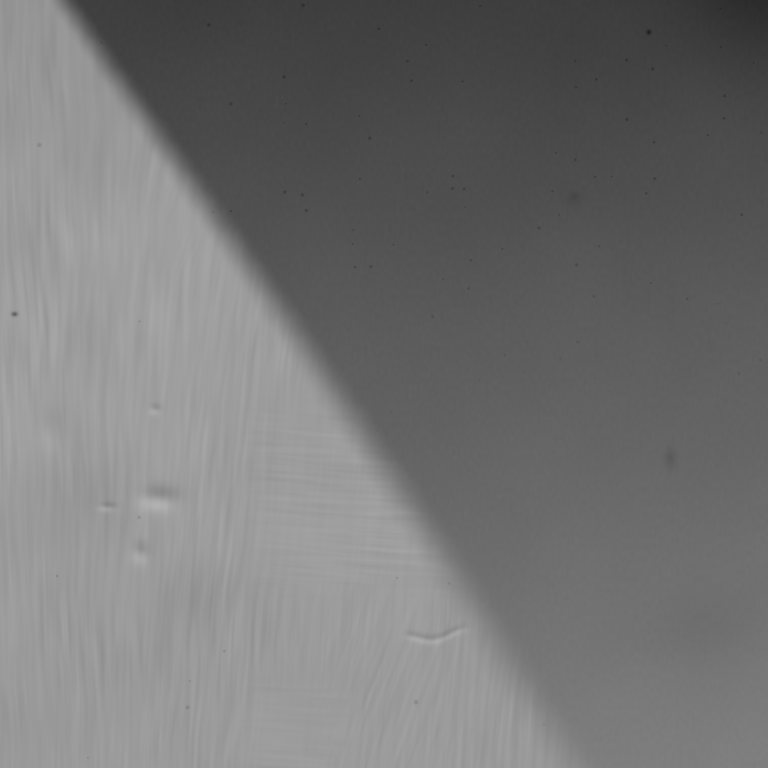
Reproduce this texture procedurally as a three.js fragment shader.

```glsl
// A brushed plaster wall crossed by a soft diagonal shadow, in greys.
// Smooth gradients set the two tones; stretched gradient noise makes the
// brush strokes, and small Gaussian dents, a crease and specks add wear.
varying vec2 vUv;

vec2 hash2(vec2 cell) {
  vec2 q = vec2(dot(cell, vec2(127.1, 311.7)), dot(cell, vec2(269.5, 183.3)));
  return fract(sin(q) * 43758.5);
}

// Gradient noise, roughly -0.5 to 0.5
float corner(vec2 cell, vec2 offset) {
  return dot(hash2(cell) * 2.0 - 1.0, offset);
}

float noise(vec2 p) {
  vec2 i = floor(p), f = fract(p);
  vec2 u = f * f * f * (f * (f * 6.0 - 15.0) + 10.0);
  vec2 e = vec2(1.0, 0.0);
  return mix(mix(corner(i, f), corner(i + e, f - e), u.x),
             mix(corner(i + e.yx, f - e.yx), corner(i + 1.0, f - 1.0), u.x), u.y);
}

float fbm(vec2 p) {
  float sum = 0.0, gain = 1.0;
  for (int k = 0; k < 4; k++) {
    sum += gain * noise(p);
    p = p * 2.03 + 17.3;
    gain *= 0.5;
  }
  return sum;
}

// Long ridges running along the y axis of p
float bristles(vec2 p) {
  p.x += 0.006 * noise(p * vec2(9.0, 7.0));
  return noise(p * vec2(125.0, 8.0)) + 0.6 * noise(p * vec2(230.0, 16.0) + 31.0);
}

float blob(vec2 p, vec2 center, vec2 radius) {
  vec2 d = (p - center) / radius;
  return exp(-dot(d, d));
}

// Hollow lit from the left: dark upper rim, bright lower rim
float dent(vec2 p, vec2 center, vec2 radius) {
  vec2 d = (p - center) / radius;
  return -(0.8 * d.y + 0.3 * d.x) * exp(-dot(d, d));
}

float softBox(vec2 p, vec2 low, vec2 high, float blur) {
  vec2 m = smoothstep(low - blur, low + blur, p)
         * (1.0 - smoothstep(high - blur, high + blur, p));
  return m.x * m.y;
}

// Sparse pits, one at most per grid cell
float specks(vec2 p, float cells, float density) {
  vec2 cell = floor(p * cells);
  vec2 r = hash2(cell + 5.0);
  vec2 center = 0.2 + 0.6 * hash2(cell + 71.0);
  float radius = mix(0.03, 0.09, r.y);
  float d = length(fract(p * cells) - center);
  return step(1.0 - density, r.x) * (1.0 - smoothstep(radius * 0.4, radius * 1.6, d));
}

float brushwork(vec2 p) {
  float lean = mix(-0.03, 0.09, smoothstep(0.0, 0.35, p.x));
  float upright = bristles(vec2(p.x - lean * p.y, p.y));
  float across = bristles(vec2(p.y + 0.06 * p.x, p.x) + 3.0);
  float slanted = bristles(vec2(p.x - 0.36 * p.y, p.y) + 8.0);
  float crossMask = softBox(p, vec2(0.34, 0.23), vec2(0.62, 0.47), 0.035)
                  + softBox(p, vec2(0.33, -0.1), vec2(0.45, 0.11), 0.025);
  float slantMask = blob(p, vec2(0.50, 0.10), vec2(0.09, 0.13))
                  + 0.6 * blob(p, vec2(0.24, 0.71), vec2(0.06, 0.09));
  float strokes = mix(upright, across, 0.72 * crossMask);
  return mix(strokes, slanted, 0.7 * slantMask) * (0.8 + 0.7 * noise(p * 9.0));
}

float litTone(vec2 p) {
  float tone = 0.605 + 0.022 * blob(p, vec2(0.16, 0.52), vec2(0.3, 0.25));
  tone -= 0.03 * smoothstep(0.7, 1.0, p.y);
  tone += 0.022 * fbm(p * 5.0) + 0.055 * brushwork(p);
  tone -= 0.035 * blob(p, vec2(0.12, 0.35), vec2(0.06, 0.08));
  tone -= 0.03 * blob(p, vec2(0.26, 0.23), vec2(0.06, 0.05));
  // Dents and paint nicks
  tone += 0.22 * dent(p, vec2(0.207, 0.351), vec2(0.022, 0.013));
  tone += 0.15 * dent(p, vec2(0.183, 0.280), vec2(0.010, 0.012));
  tone += 0.16 * dent(p, vec2(0.140, 0.340), vec2(0.010, 0.005));
  tone += 0.14 * dent(p, vec2(0.202, 0.467), vec2(0.007, 0.006));
  tone += 0.06 * dent(p, vec2(0.065, 0.440), vec2(0.016, 0.025));
  tone -= 0.25 * blob(p, vec2(0.019, 0.591), vec2(0.004, 0.003));
  // Wavy crease
  float creaseY = 0.173 + 0.12 * (p.x - 0.57) + 0.005 * sin(p.x * 75.0);
  float creaseMask = smoothstep(0.52, 0.54, p.x) * (1.0 - smoothstep(0.59, 0.62, p.x));
  tone += 0.14 * creaseMask * dent(p, vec2(p.x, creaseY), vec2(0.1, 0.005));
  return tone - 0.07 * specks(p, 30.0, 0.03);
}

float shadowTone(vec2 p) {
  float drop = 1.0 - p.y;
  float tone = 0.242 + 0.275 * drop - 0.03 * drop * drop;
  tone += 0.02 * (p.x - 0.5) * smoothstep(0.1, 0.5, drop);
  tone -= 0.085 * blob(p, vec2(1.03, 1.03), vec2(0.14, 0.10));
  tone += 0.012 * fbm(p * 6.0) + 0.012 * noise(p * vec2(190.0, 120.0));
  // Stains
  tone -= 0.03 * blob(p, vec2(0.747, 0.742), vec2(0.009));
  tone -= 0.045 * blob(p, vec2(0.873, 0.403), vec2(0.007, 0.014));
  tone -= 0.02 * blob(p, vec2(0.91, 0.18), vec2(0.08, 0.05));
  tone -= 0.13 * blob(p, vec2(0.845, 0.958), vec2(0.003));
  return tone - 0.06 * specks(p, 42.0, 0.12) * smoothstep(0.35, 0.7, p.y);
}

void main() {
  float drop = 1.0 - vUv.y;
  // Slightly bowed shadow edge whose blur widens downwards
  float edgeX = 0.083 + 0.66 * drop + 0.08 * drop * drop * vUv.y / (drop + 0.2);
  float blur = mix(0.024, 0.046, drop);
  float shade = smoothstep(-blur, blur, vUv.x - edgeX + 0.004 * noise(vUv * 40.0));
  gl_FragColor = vec4(vec3(mix(litTone(vUv), shadowTone(vUv), shade)), 1.0);
}
```
